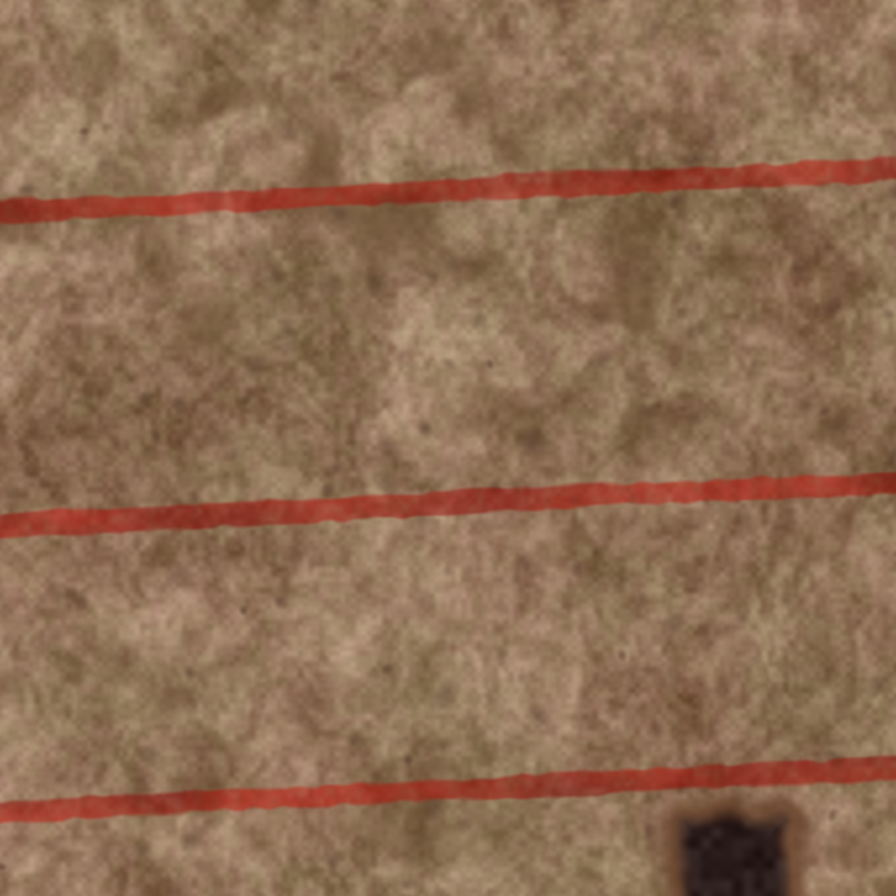
A WebGL 1 fragment shader for this texture:

```glsl
precision highp float;
// Aged, mottled parchment ruled with three slightly rising red ink lines and
// an ink blot at the lower edge. Layered value noise gives the fibres and
// stains, cellular noise the specks, and distance functions the ink.

uniform vec2 u_resolution;

float hash(vec2 p) {
  vec3 q = fract(vec3(p.xyx) * 0.1031);
  q += dot(q, q.yzx + 33.33);
  return fract((q.x + q.y) * q.z);
}

float noise(vec2 p) {
  vec2 i = floor(p), f = fract(p);
  f = f * f * (3.0 - 2.0 * f);
  return mix(mix(hash(i), hash(i + vec2(1.0, 0.0)), f.x),
             mix(hash(i + vec2(0.0, 1.0)), hash(i + 1.0), f.x), f.y);
}

float signedNoise(vec2 p) {
  return noise(p) - 0.5;
}

// Soft round specks, one jittered point per cell, mostly faint
float specks(vec2 p) {
  vec2 cell = floor(p);
  float ink = 0.0;
  for (int y = -1; y <= 1; y++) {
    for (int x = -1; x <= 1; x++) {
      vec2 id = cell + vec2(float(x), float(y));
      vec2 center = id + vec2(hash(id + 17.0), hash(id + 43.0));
      float strength = pow(hash(id + 71.0), 5.0);
      float radius = 0.2 + 0.35 * hash(id + 97.0);
      ink = max(ink, strength * (1.0 - smoothstep(0.0, radius, length(p - center))));
    }
  }
  return ink;
}

vec3 parchment(vec2 p) {
  // Bend the domain so the noise grid does not show
  vec2 q = p + 0.02 * vec2(signedNoise(p * 19.0 + 5.0), signedNoise(p * 19.0 + 61.0));
  float tone = 0.57
    + 0.50 * signedNoise(q * 4.0 + 3.0)
    + 0.60 * signedNoise(q * 13.0 + 11.0)
    + 0.65 * signedNoise(q * vec2(38.0, 31.0) + 23.0)
    + 0.70 * signedNoise(q * vec2(92.0, 78.0) + 37.0)
    + 0.40 * signedNoise(p * 170.0 + 53.0);
  vec3 color = mix(vec3(0.47, 0.355, 0.25), vec3(0.64, 0.53, 0.42), tone);

  // Drift between rosy and olive
  color += vec3(0.03, -0.01, 0.015) * signedNoise(q * 9.0 + 83.0);
  color += vec3(0.02, -0.01, 0.02) * signedNoise(q * 60.0 + 29.0);

  // Brown stains gathered in broad patches, then small specks
  float stain = smoothstep(0.55, 0.9, noise(q * 17.0 + 47.0)) * smoothstep(0.35, 0.8, noise(q * 5.0 + 19.0));
  color = mix(color, vec3(0.38, 0.27, 0.16), 0.6 * stain);
  return mix(color, vec3(0.33, 0.23, 0.17), 0.6 * specks(q * 26.0));
}

// Coverage of ruled line n, counted from the bottom
float ruledLine(vec2 p, float n) {
  float height = 0.0925 + 0.306 * n + 0.0147 * n * n + 0.049 * p.x;
  height += 0.004 * signedNoise(vec2(p.x * 5.0, n * 7.0 + 2.0));
  float halfWidth = 0.0122 + 0.004 * signedNoise(vec2(p.x * 8.0, n * 13.0 + 5.0));
  float rough = 0.005 * signedNoise(p * 60.0 + n * 31.0);
  return 1.0 - smoothstep(-0.003, 0.0035, abs(p.y - height) - halfWidth + rough);
}

float roundedBox(vec2 p, vec2 halfSize, float radius) {
  vec2 d = abs(p) - halfSize + radius;
  return length(max(d, 0.0)) + min(max(d.x, d.y), 0.0) - radius;
}

void main() {
  vec2 p = gl_FragCoord.xy / u_resolution;
  vec3 color = parchment(p);
  vec3 paper = color;

  // Red rules, darker and paler along their length, with paper grain through
  float wear = noise(p * vec2(11.0, 26.0) + 13.0);
  float grain = noise(p * 95.0 + 67.0);
  vec3 red = mix(vec3(0.52, 0.19, 0.14), vec3(0.69, 0.25, 0.18), wear);
  red += 0.45 * (paper - vec3(0.56, 0.45, 0.34));
  float rules = 0.0;
  for (int i = 0; i < 3; i++) {
    rules = max(rules, ruledLine(p, float(i)));
  }
  color = mix(color, red, rules * (0.98 - 0.25 * grain * grain));

  // Blot: brown rim fading into a nearly black core
  float blot = roundedBox(p - vec2(0.82, -0.06), vec2(0.08, 0.167), 0.025);
  blot += 0.012 * signedNoise(p * 32.0 + 7.0);
  float rim = 1.0 - smoothstep(-0.012, 0.008, blot);
  float core = 1.0 - smoothstep(-0.036, -0.006, blot + 0.12 * max(p.x - 0.83, 0.0));
  color = mix(color, vec3(0.40, 0.25, 0.16), 0.75 * rim * (1.0 - 0.7 * rules));
  vec3 black = vec3(0.15, 0.10, 0.10) + 0.10 * signedNoise(p * 85.0 + 41.0);
  color = mix(color, black, 0.95 * core);

  gl_FragColor = vec4(clamp(color, 0.0, 1.0), 1.0);
}
```
